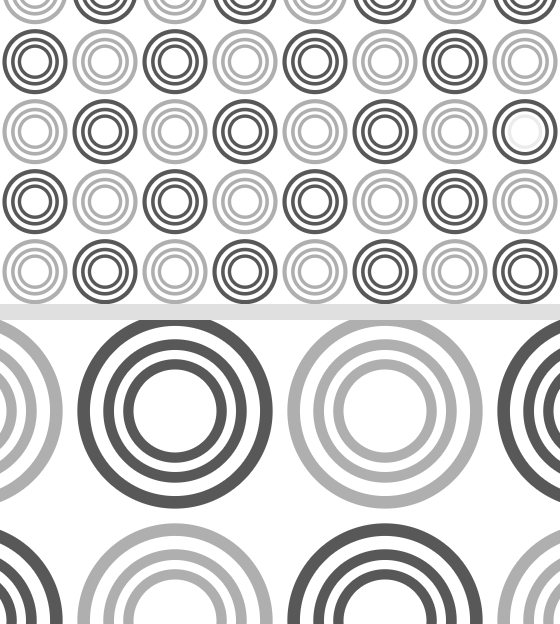
Top: the whole. Bottom: its middle third, enlarged.
This pattern is drawn by a Shadertoy shader. Its source:

```glsl
const float COLUMNS = 8.0;
const float ROW_SHIFT = 0.038;                         // lowest row sits slightly below mid-cell
const vec3 RING_RADII = vec3(0.435, 0.316, 0.222);     // centre lines, in cells
const vec3 RING_WIDTHS = vec3(0.060, 0.051, 0.049);
const vec3 PAPER = vec3(1.0);
const vec3 DARK_GREY = vec3(0.345, 0.345, 0.350);
const vec3 LIGHT_GREY = vec3(0.685);
const vec3 FADED_GREY = vec3(0.925);
const vec2 FADED_CELL = vec2(7.0, 2.0);                // its inner ring is worn pale

float ringCoverage(float dist, float radius, float width, float pixel) {
    float edge = abs(dist - radius) - 0.5 * width;
    return clamp(0.5 - edge / pixel, 0.0, 1.0);
}

void mainImage(out vec4 fragColor, in vec2 fragCoord) {
    // Square cells, counted from the lower left
    float pixel = COLUMNS / iResolution.x;
    vec2 grid = fragCoord * pixel + vec2(0.0, ROW_SHIFT);
    vec2 cell = floor(grid);
    float dist = length(fract(grid) - 0.5);

    // Checkerboard of light and dark targets
    float parity = mod(cell.x + cell.y, 2.0);
    vec3 ink = mix(LIGHT_GREY, DARK_GREY, parity);
    bool faded = all(equal(cell, FADED_CELL));

    // Three concentric rings, outermost first
    vec3 color = PAPER;
    for (int i = 0; i < 3; i++) {
        vec3 ringInk = (faded && i == 2) ? FADED_GREY : ink;
        color = mix(color, ringInk, ringCoverage(dist, RING_RADII[i], RING_WIDTHS[i], pixel));
    }
    fragColor = vec4(color, 1.0);
}
```
